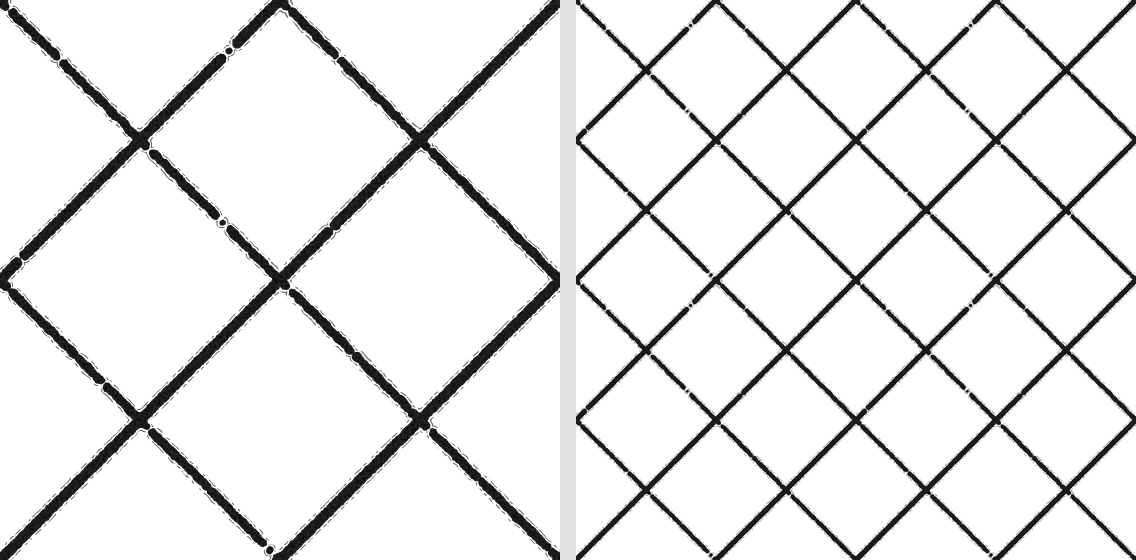
Left, the tile; right, the same tile 2 across and 2 down.
This pattern is drawn by a Shadertoy shader. Its source:

```glsl
// Tiling diamond lattice of broken, rough ink strokes with a faint dashed contour.

float hash(vec2 p)
{
    vec3 q = fract(p.xyx * vec3(0.1031, 0.1030, 0.0973));
    q += dot(q, q.yzx + 33.33);
    return fract((q.x + q.y) * q.z);
}

vec2 gradient(vec2 cell, float period)
{
    float a = 6.2832 * hash(mod(cell, period) + period);
    return vec2(cos(a), sin(a));
}

// Gradient noise that wraps after one canvas, roughly -0.7 to 0.7
float noise(vec2 uv, float period)
{
    vec2 p = uv * period, i = floor(p), f = p - i;
    vec2 s = f * f * f * (f * (f * 6.0 - 15.0) + 10.0);
    vec2 e = vec2(0.0, 1.0);
    float low = mix(dot(gradient(i, period), f),
                    dot(gradient(i + e.yx, period), f - e.yx), s.x);
    float high = mix(dot(gradient(i + e, period), f - e),
                     dot(gradient(i + e.yy, period), f - e.yy), s.x);
    return mix(low, high, s.y);
}

// Distance to two parallel diagonals per tile; slope is +1 or -1
float strokes(vec2 uv, float slope, float halfWidth, float breaks)
{
    float u = uv.y - slope * uv.x;
    float k = round(u * 2.0);
    float offset = u - k * 0.5;
    float across = offset * 0.70711;
    float along = (uv.x + slope * offset * 0.5) * breaks;
    float line = mod(k, 2.0) + 5.0 * slope + 11.0;
    float cut = 0.0, dots = 1.0;

    // Rounded pinches and gaps, one per cell along the stroke
    for (int n = -1; n <= 1; n++)
    {
        float cell = floor(along) + float(n);
        vec2 id = vec2(mod(cell, breaks), line);
        float kind = hash(id + 7.0);
        float place = 0.2 + 0.6 * hash(id + 31.0);
        float gap = halfWidth * mix(-0.9, 0.3, kind);

        // Falling strokes always break just past a crossing
        if (slope < 0.0 && mod(cell, 3.0) < 0.5)
        {
            place = 0.2;
            gap = halfWidth * mix(-0.1, 0.25, kind);
        }
        float t = abs(along - cell - place) * 1.41421 / breaks;
        if (kind > 0.9)
        {
            gap = 0.011;
            dots = min(dots, length(vec2(across, t)) - 0.0065);
        }
        cut = max(cut, gap + halfWidth - t);
    }
    return min(length(vec2(across, cut)) - halfWidth, dots);
}

float smoothUnion(float a, float b, float k)
{
    float h = max(k - abs(a - b), 0.0) / k;
    return min(a, b) - h * h * k * 0.25;
}

void mainImage(out vec4 fragColor, in vec2 fragCoord)
{
    vec2 uv = fragCoord / iResolution.xy;
    float pixel = 1.0 / min(iResolution.x, iResolution.y);

    // Steady rising strokes, lumpier falling ones
    float lumps = noise(uv, 64.0);
    float rising = strokes(uv, 1.0, 0.0096, 6.0) + 0.0012 * lumps;
    float falling = strokes(uv, -1.0, 0.0080, 12.0) + 0.0032 * lumps;
    float body = smoothUnion(rising, falling, 0.005);
    float edge = body + 0.0018 * noise(uv, 190.0);
    float ink = 1.0 - smoothstep(-0.7 * pixel, 0.7 * pixel, edge);

    // Thin contour, interrupted along its length
    float rim = abs(body + 0.0005 * noise(uv, 150.0) - 0.0036) - 0.0006;
    float contour = 1.0 - smoothstep(-0.5 * pixel, 0.7 * pixel, rim);
    contour *= smoothstep(-0.16, 0.08, noise(uv, 110.0));

    // Grainy charcoal fill
    float grain = 0.105 + 0.11 * noise(uv, 230.0) + 0.04 * noise(uv, 97.0);
    vec3 color = mix(vec3(1.0), vec3(0.2), contour * 0.85);
    color = mix(color, vec3(clamp(grain, 0.04, 0.2)), ink);
    fragColor = vec4(color, 1.0);
}
```
